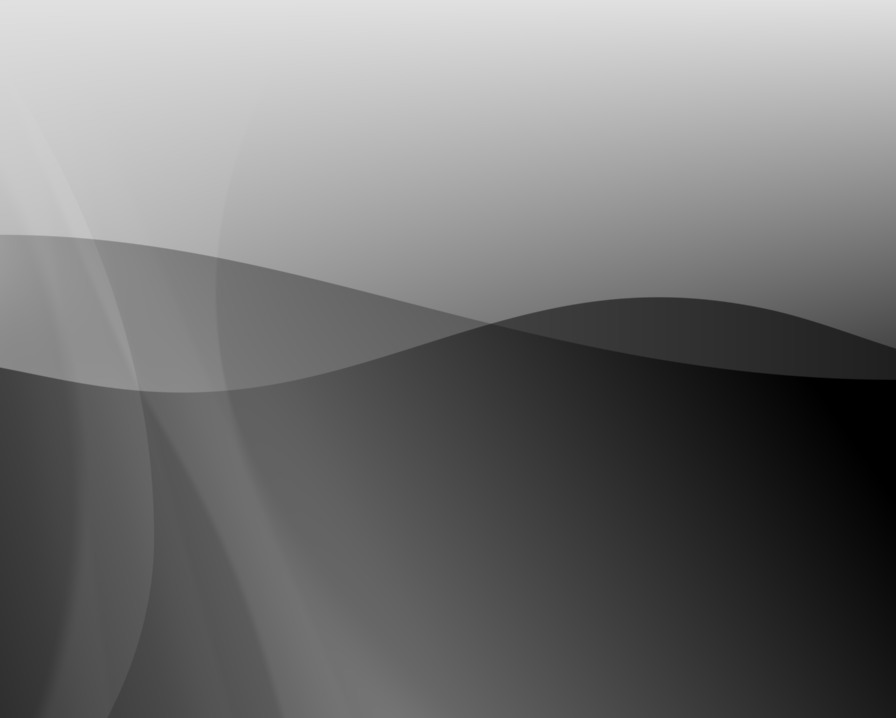
Reproduce this background procedurally as a WebGL 1 fragment shader.

```glsl
precision highp float;
// Grey backdrop: two crossing wave edges split the canvas into a pale sky,
// two lens-shaped overlaps and a dark floor, each with its own gradient.
// Curved translucent veils fall through the left side.

uniform vec2 u_resolution;

const float PI = 3.14159265;

// Depth (0 top, 1 bottom) of the edge that falls from left to right.
float fallingWave(float x) {
    float s = sin(PI * x);
    return 0.428 - 0.101 * cos(PI * x) + 0.008 * s * s;
}

// Depth of the edge that dips on the left and crests on the right.
float crestingWave(float x) {
    float swell = 0.066 * cos(PI * (x - 0.208) / 0.527);
    float ends = 0.0104 * exp(-12.8 * x) + 0.005 * smoothstep(0.85, 1.0, x);
    return 0.480 + swell + ends;
}

// Smooth step centred on an edge.
float past(float edge, float soft, float v) {
    return smoothstep(edge - soft, edge + soft, v);
}

// Strip between two edges, each with its own softness.
float strip(float x, float left, float right, float softLeft, float softRight) {
    return past(left, softLeft, x) * (1.0 - past(right, softRight, x));
}

// Polynomial smooth minimum.
float softMin(float a, float b, float k) {
    float h = max(k - abs(a - b), 0.0) / k;
    return min(a, b) - 0.25 * k * h * h;
}

// Parabolic edge: x at its vertex plus a bend growing away from it.
float bow(float vertex, float bend, float offset) {
    return vertex + bend * offset * offset;
}

// Gradients of the four regions.
float skyTone(vec2 p) {
    return 0.88 - p.y * mix(0.45, 1.25, p.x);
}

float leftLensTone(vec2 p) {
    float glow = 0.11 * exp(-8.0 * p.x) * (1.0 - smoothstep(0.32, 0.52, p.y));
    return 0.52 - 0.3 * p.x + 0.2 * (p.y - 0.42) + glow;
}

float rightLensTone(vec2 p) {
    return 0.25 - 0.3 * (p.x - 0.57);
}

float floorTone(vec2 p) {
    float rising = 0.25 + 0.55 * p.x - 0.15 * (p.y - 0.55);
    float fading = 0.40 - 0.61 * (p.x - 0.5) + 0.338 * (p.y - 0.98);
    return max(softMin(rising, fading, 0.08), 0.0);
}

// Light added by the curved veils.
float veils(vec2 p, float soft) {
    // Bowed ribbon
    float d = p.y - 0.749;
    float ribbonRight = bow(0.172, d > 0.0 ? -0.83 : -0.393, d);
    float ribbonLeft = bow(0.090, -0.45, p.y - 0.684);
    float light = 0.055 * strip(p.x, ribbonLeft, ribbonRight, 0.012, soft);

    // Sweeping fold, softer towards its foot
    float t = clamp((p.y - 0.537) / 0.463, 0.0, 1.0);
    float foldLeft = 0.154 + 0.349 * (p.y - 0.537) + 0.018 * sin(PI * t);
    float foldRight = bow(0.241, 0.658, p.y - 0.407);
    float foldSoft = mix(soft * 2.0, 0.05, smoothstep(0.5, 1.0, p.y));
    light += 0.045 * strip(p.x, foldLeft, foldRight, 0.006, foldSoft);

    // Faint slanted wisps
    for (int i = 0; i < 3; i++) {
        float n = float(i);
        float edge = 0.01 + 0.05 * n + (0.1 + 0.12 * n) * (p.y - 0.3);
        light += 0.012 * strip(p.x, edge, edge + 0.045, 0.025, 0.006);
    }
    return light * smoothstep(0.05, 0.6, p.y);
}

void main() {
    vec2 uv = gl_FragCoord.xy / u_resolution;
    vec2 p = vec2(uv.x, 1.0 - uv.y);
    vec2 soft = 1.0 / u_resolution;

    float belowFalling = past(fallingWave(p.x), soft.y, p.y);
    float belowCresting = past(crestingWave(p.x), soft.y, p.y);

    float above = mix(skyTone(p), leftLensTone(p), belowFalling);
    float below = mix(rightLensTone(p), floorTone(p), belowFalling);
    float tone = mix(above, below, belowCresting) + veils(p, soft.x);

    gl_FragColor = vec4(vec3(clamp(tone, 0.0, 1.0)), 1.0);
}
```
